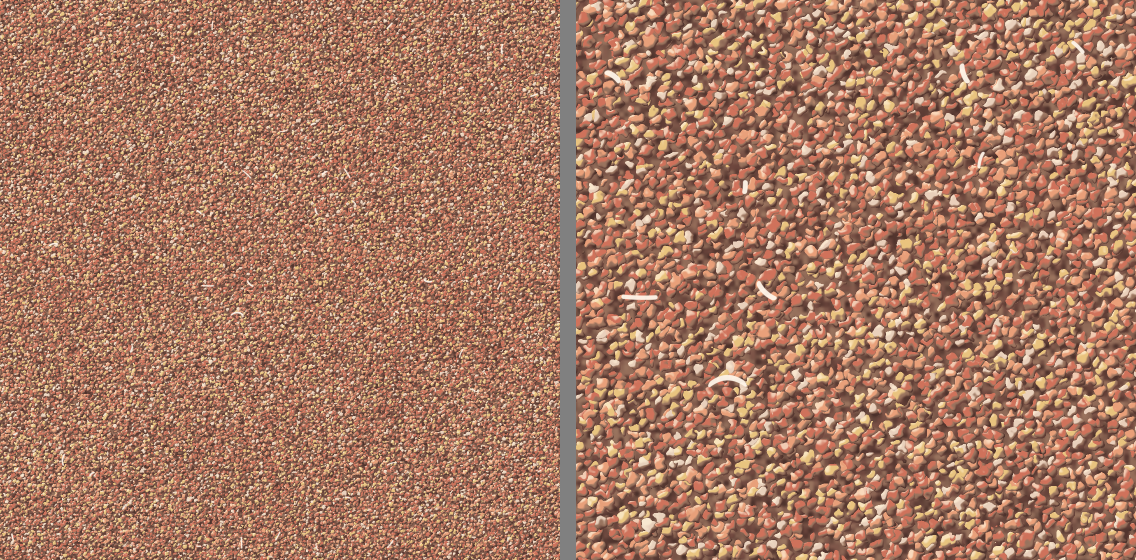
Left: the whole. Right: its middle third, enlarged.
This texture is drawn by a Shadertoy shader. Its source:

```glsl
// Dry red soil: layers of small ragged grains on jittered grids, lit from the
// upper left, with rare larger clods and short pale fibres on top.
// Broad stretched noise makes the ground vary from coarse to fine.

#define GRAINS 168.0        // fine grains across the canvas
#define COARSE 108.0        // coarse grain cells across the canvas
#define CLODS 54.0          // clod cells across the canvas
#define FIBRES 15.0         // fibre cells across the canvas
#define CLOD_CHANCE 0.07
#define FIBRE_CHANCE 0.32
#define RAGGED 0.55         // how far grain outlines are bent, in fine grains
#define LIGHT_DIR vec3(-0.52, 0.66, 0.54)
#define SHADOW vec3(0.375, 0.243, 0.212)
#define MIDTONE vec3(0.60, 0.455, 0.372)
#define GLINT vec3(1.0, 0.95, 0.85)

struct Grain { float height; vec3 normal; vec3 id; };

vec3 hash3(vec2 p) {
    vec3 q = fract(p.xyx * vec3(0.1031, 0.1030, 0.0973));
    q += dot(q, q.yxz + 33.33);
    return fract((q.xxy + q.yzz) * q.zyx);
}

vec3 noise3(vec2 p) {
    vec2 c = floor(p), f = fract(p);
    f = f * f * (3.0 - 2.0 * f);
    vec3 low = mix(hash3(c), hash3(c + vec2(1, 0)), f.x);
    vec3 high = mix(hash3(c + vec2(0, 1)), hash3(c + vec2(1, 1)), f.x);
    return mix(low, high, f.y);
}

vec2 rotate(vec2 p, float angle) {
    float c = cos(angle), s = sin(angle);
    return vec2(c * p.x + s * p.y, c * p.y - s * p.x);
}

// Keeps the topmost of the oval domes that cover p
void scatter(vec2 p, float seed, float chance, float size, float lift, inout Grain top) {
    vec2 base = floor(p);
    for (int j = -1; j <= 1; j++)
    for (int i = -1; i <= 1; i++) {
        vec2 cell = base + vec2(i, j);
        vec3 place = hash3(cell + seed);
        vec3 form = hash3(cell + seed + 371.0);
        if (form.z > chance) continue;
        float radius = size * mix(0.55, 1.0, form.y);
        vec2 offset = (p - cell - 0.1 - 0.8 * place.xy) / radius;
        vec2 oval = rotate(offset, 6.2832 * place.z);
        oval.y *= 1.0 + 0.6 * form.x;
        float dome = 1.0 - dot(oval, oval);
        if (dome <= 0.0) continue;
        float height = lift + radius * sqrt(dome) + 0.3 * place.z;
        if (height > top.height) {
            top.height = height;
            top.normal = normalize(vec3(offset, sqrt(dome)));
            top.id = hash3(cell + seed + 733.0);
        }
    }
}

vec3 grainColour(float pick) {
    vec3 colour = vec3(0.81, 0.45, 0.36);                           // brick
    colour = mix(colour, vec3(0.91, 0.63, 0.48), step(0.46, pick)); // orange
    colour = mix(colour, vec3(0.91, 0.77, 0.50), step(0.69, pick)); // straw
    return mix(colour, vec3(0.91, 0.82, 0.74), step(0.89, pick));   // pale
}

// Coverage of short curved fibres
float fibres(vec2 uv, float pixel) {
    vec2 p = uv * FIBRES, cell = floor(p);
    vec3 place = hash3(cell + 57.0), form = hash3(cell + 219.0);
    if (place.z > FIBRE_CHANCE) return 0.0;
    vec2 d = rotate(p - cell - 0.3 - 0.4 * place.xy, 6.2832 * form.x);
    float halfLength = mix(0.04, 0.15, form.y * form.y);
    d.y += (form.z - 0.5) * 5.0 * d.x * d.x;
    d.x -= clamp(d.x, -halfLength, halfLength);
    float width = mix(0.013, 0.025, form.z), soft = pixel * FIBRES * 0.5;
    return 1.0 - smoothstep(width - soft, width + soft, length(d));
}

vec3 soil(vec2 uv, float pixel) {
    // Broad coarse and fine areas, drawn out sideways
    float patches = 0.6 * noise3(uv * vec2(2.5, 5.0) + 9.0).x
                  + 0.4 * noise3(uv * vec2(7.0, 15.0) + 31.0).x;
    float smoothBand = exp(-pow((uv.y - 0.5) / 0.16, 2.0));
    float rough = clamp(0.65 + 0.5 * patches - 0.22 * smoothBand, 0.0, 1.0);

    // Stack of grains with bent outlines
    vec3 grit = noise3(uv * GRAINS * 1.9 + 5.0) - 0.5;
    vec2 bent = uv + grit.xy * RAGGED / GRAINS;
    Grain top = Grain(0.0, vec3(0.35, -0.3, 0.6), vec3(0.6));
    scatter(bent * GRAINS, 11.0, 1.0, 0.74, 0.0, top);
    scatter(bent * COARSE, 401.0, 0.42, 0.58 * rough, 0.25, top);
    scatter(bent * CLODS, 823.0, CLOD_CHANCE, 0.38 * rough, 0.7, top);

    // Light and colour
    float light = dot(normalize(top.normal), LIGHT_DIR);
    light += 0.30 * (top.id.y - 0.5) + 0.5 * grit.z + 0.06 * (patches - 0.5);
    light = mix(0.36, light, mix(0.85, 1.08, rough));
    vec3 shade = SHADOW * (1.0 + 0.5 * grit.x);
    vec3 colour = mix(shade, MIDTONE, smoothstep(-0.28, 0.22, light));
    colour = mix(colour, grainColour(top.id.x), smoothstep(0.22, 0.52, light));
    colour = mix(colour, GLINT, 0.7 * smoothstep(0.8, 1.12, light));
    colour *= mix(vec3(1.02, 0.97, 0.96), vec3(1.0), rough);
    return mix(colour, vec3(1.0, 0.96, 0.91), 0.95 * fibres(uv, pixel));
}

void mainImage(out vec4 fragColor, in vec2 fragCoord) {
    float pixel = 1.0 / iResolution.y;
    vec3 sum = vec3(0.0);
    // Four samples per pixel smooth the grain edges
    for (int j = 0; j < 2; j++)
    for (int i = 0; i < 2; i++)
        sum += soil((fragCoord + 0.5 * vec2(i, j) - 0.25) * pixel, pixel);
    fragColor = vec4(sum * 0.25, 1.0);
}
```
